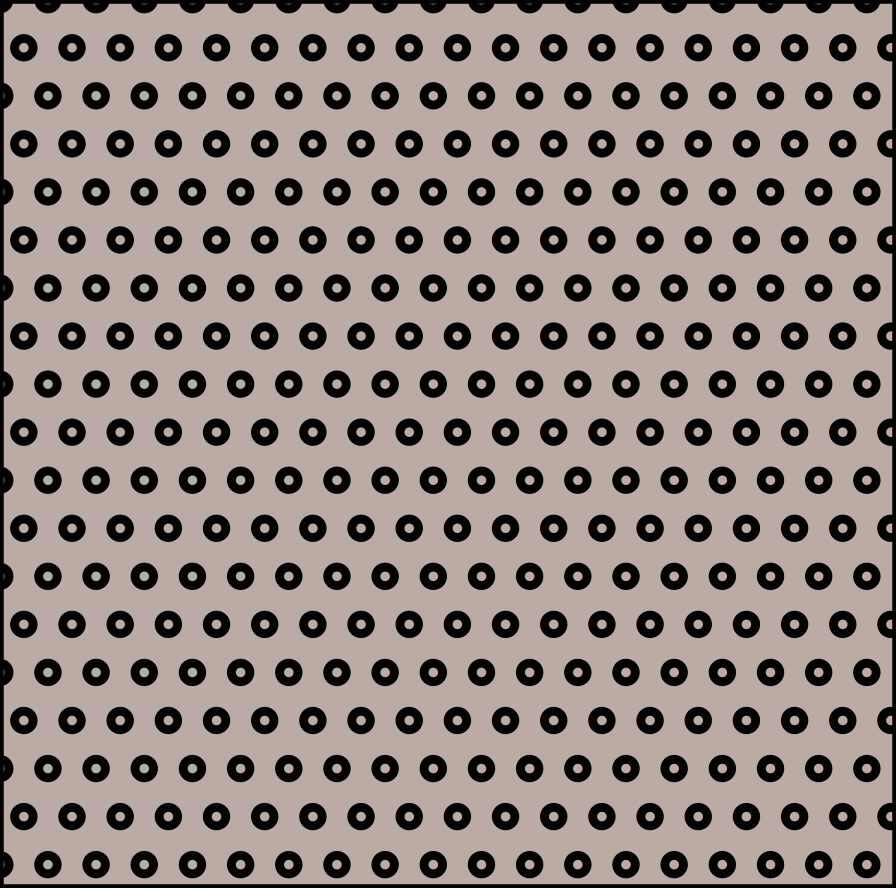
Reproduce this pattern procedurally as a WebGL 2 fragment shader.

```glsl
#version 300 es
precision highp float;
// Staggered rows of black rings on a warm taupe ground inside a thin black frame.

uniform vec2 u_resolution;
out vec4 fragColor;

// Signed distance to a ring centred on the origin, with a round hole.
float ringDistance(vec2 p, float outer, float hole) {
    float r = length(p);
    return max(r - outer, hole - r);
}

void main() {
    // One unit is the spacing between neighbouring rings.
    vec2 extent = vec2(18.6, 18.48);
    vec2 p = gl_FragCoord.xy / u_resolution * extent;
    float pixel = extent.y / u_resolution.y;

    // Brick layout: every second row shifts by half a spacing.
    vec2 grid = p - vec2(-0.005, 0.486);
    float row = floor(grid.y + 0.5);
    grid.x += 0.5 * mod(row, 2.0);
    vec2 cell = fract(grid + 0.5) - 0.5;
    float ring = ringDistance(cell, 0.284, 0.099);

    // Frame along the canvas edges.
    vec2 edge = min(p, extent - p);
    float frame = min(edge.x, edge.y) - 0.078;

    // Smooth ink coverage over the ground.
    float ink = 1.0 - smoothstep(-0.65 * pixel, 0.65 * pixel, min(ring, frame));
    vec3 taupe = vec3(0.737, 0.671, 0.643);
    vec3 black = vec3(0.006);
    fragColor = vec4(mix(taupe, black, ink), 1.0);
}
```
